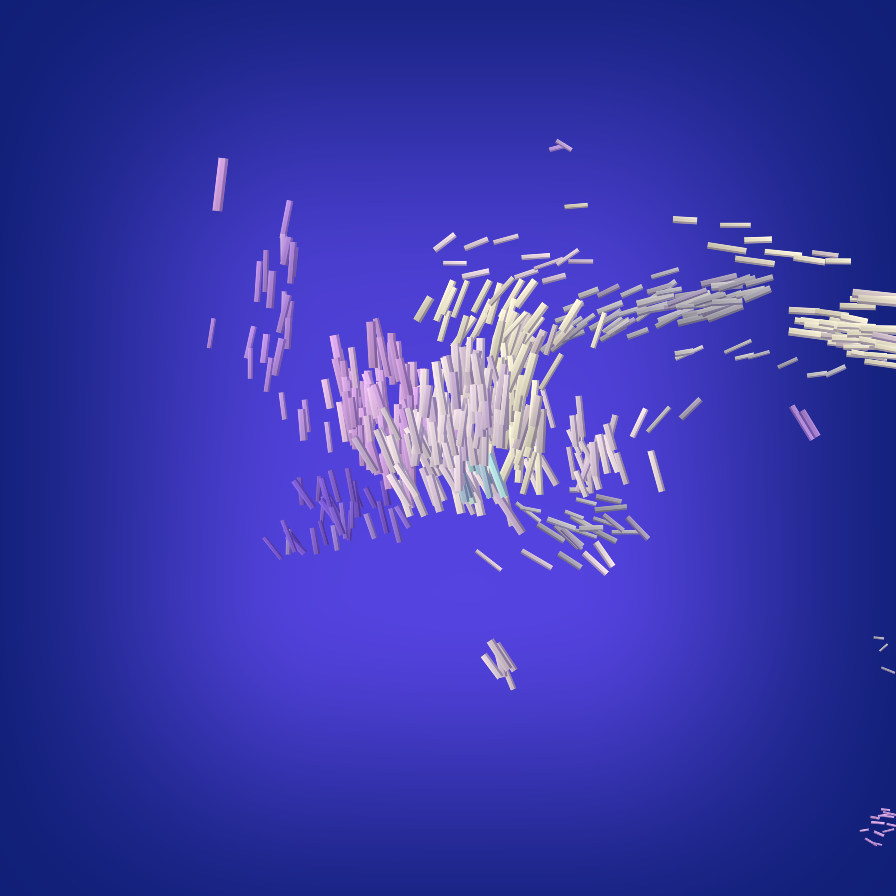
Give the GLSL for this background, as a WebGL 2 fragment shader.

```glsl
#version 300 es
precision highp float;
// A swirling drift of pale bevelled rods over a vignetted indigo field.

uniform vec2 u_resolution;
out vec4 fragColor;

const vec3 NAVY = vec3(0.06, 0.12, 0.46);
const vec3 INDIGO = vec3(0.27, 0.235, 0.78);
const vec3 VIOLET_GLOW = vec3(0.335, 0.265, 0.88);
const vec3 CREAM = vec3(0.96, 0.93, 0.83);
const vec3 PEARL = vec3(0.94, 0.87, 0.91);
const vec3 PINK = vec3(0.87, 0.67, 0.93);
const vec3 LILAC = vec3(0.74, 0.57, 0.92);
const vec3 PURPLE = vec3(0.50, 0.36, 0.86);
const vec3 SAGE = vec3(0.73, 0.72, 0.76);
const vec3 MINT = vec3(0.72, 0.90, 0.90);

// Four random values from a pair of numbers
vec4 hash42(vec2 p) {
    vec4 q = fract(p.xyxy * vec4(0.1031, 0.1030, 0.0973, 0.1099));
    q += dot(q, q.wzxy + 33.33);
    return fract((q.xxyz + q.yzzw) * q.zywx);
}

float boxDistance(vec2 p, vec2 halfSize) {
    vec2 d = abs(p) - halfSize;
    return length(max(d, 0.0)) + min(max(d.x, d.y), 0.0);
}

float segmentDistance(vec2 p, vec2 a, vec2 b) {
    vec2 ab = b - a;
    return length(p - a - ab * clamp(dot(p - a, ab) / (dot(ab, ab) + 1e-6), 0.0, 1.0));
}

// Indigo field, darker towards the edges
vec3 background(vec2 p) {
    vec2 edge = min(p, 1.0 - p);
    float vignette = smoothstep(-0.08, 0.36, edge.x) * smoothstep(-0.12, 0.34, edge.y);
    vec2 away = p - vec2(0.52, 0.32);
    vec3 light = mix(INDIGO, VIOLET_GLOW, exp(-6.0 * dot(away, away)));
    return mix(NAVY, light, vignette);
}

// One rod: lit face, shaded side facet and a bright rim
void drawRod(inout vec3 color, vec2 p, float angle, vec2 halfSize, vec3 tint, float aa) {
    float c = cos(angle), s = sin(angle);
    vec2 q = vec2(c * p.x + s * p.y, c * p.y - s * p.x);
    float across = q.y / halfSize.y;
    float facet = smoothstep(-0.55, -0.25, across);
    vec3 shade = tint * mix(vec3(0.70, 0.68, 0.82), vec3(1.0), facet);
    shade += 0.06 * smoothstep(0.3, 0.8, across);
    shade *= 0.95 + 0.05 * q.x / halfSize.x;
    float cover = 1.0 - smoothstep(-0.5 * aa, 0.5 * aa, boxDistance(q, halfSize));
    color = mix(color, shade, cover);
}

// Rods scattered within a radius of the segment a-b
void drawDrift(inout vec3 color, vec2 p, vec2 a, vec2 b, float radius, int count,
               float size, float degrees, float jitter, vec3 tint, float seed) {
    if (segmentDistance(p, a, b) > radius + size) return;
    for (int i = 0; i < count; i++) {
        vec4 h = hash42(vec2(float(i) + 1.7, seed * 17.3));
        vec4 k = hash42(vec2(float(i) + 61.1, seed * 29.9));
        float turn = 6.28318 * h.y;
        vec2 spot = mix(a, b, (float(i) + h.x) / float(count));
        spot += radius * pow(h.z, 0.6) * vec2(cos(turn), sin(turn));
        float angle = radians(degrees + jitter * (2.0 * h.w - 1.0));
        vec2 halfSize = size * vec2(mix(0.32, 0.54, k.x), mix(0.065, 0.105, k.y));
        vec3 hue = mix(tint, k.z > 0.5 ? CREAM : LILAC, 0.35 * k.w * k.w);
        drawRod(color, p - spot, angle, halfSize, hue * mix(0.88, 1.04, k.z), 1.0 / min(u_resolution.x, u_resolution.y));
    }
}

void main() {
    vec2 p = gl_FragCoord.xy / u_resolution;
    vec3 color = background(p);

    // Loose strays
    drawDrift(color, p, vec2(0.246, 0.794), vec2(0.246, 0.794), 0.0, 1, 0.056, 84.0, 1.0, PINK, 1.0);
    drawDrift(color, p, vec2(0.236, 0.628), vec2(0.236, 0.628), 0.0, 1, 0.032, 82.0, 1.0, LILAC, 2.0);
    drawDrift(color, p, vec2(0.643, 0.770), vec2(0.643, 0.770), 0.0, 1, 0.034, 5.0, 1.0, CREAM, 3.0);
    drawDrift(color, p, vec2(0.622, 0.835), vec2(0.630, 0.838), 0.0, 2, 0.026, 0.0, 35.0, LILAC, 4.0);
    drawDrift(color, p, vec2(0.865, 0.532), vec2(0.935, 0.523), 0.0, 2, 0.048, -58.0, 3.0, LILAC, 5.0);
    drawDrift(color, p, vec2(0.730, 0.530), vec2(0.790, 0.550), 0.0, 2, 0.038, 45.0, 5.0, SAGE, 6.0);
    drawDrift(color, p, vec2(0.517, 0.370), vec2(0.710, 0.380), 0.010, 4, 0.036, -45.0, 15.0, PEARL, 7.0);
    drawDrift(color, p, vec2(0.556, 0.250), vec2(0.556, 0.270), 0.010, 5, 0.046, 108.0, 22.0, PEARL, 8.0);
    drawDrift(color, p, vec2(0.970, 0.065), vec2(1.000, 0.095), 0.014, 12, 0.015, -10.0, 25.0, PINK, 9.0);
    drawDrift(color, p, vec2(0.980, 0.300), vec2(0.995, 0.245), 0.008, 3, 0.016, 10.0, 40.0, SAGE, 10.0);

    // Strand on the left and the shaded rods below it
    drawDrift(color, p, vec2(0.322, 0.745), vec2(0.293, 0.575), 0.024, 17, 0.044, 84.0, 8.0, LILAC, 11.0);
    drawDrift(color, p, vec2(0.310, 0.560), vec2(0.370, 0.510), 0.010, 4, 0.044, 98.0, 4.0, LILAC, 12.0);
    drawDrift(color, p, vec2(0.310, 0.420), vec2(0.440, 0.440), 0.040, 32, 0.038, 110.0, 25.0, PURPLE, 13.0);

    // Arc sweeping to the right edge
    drawDrift(color, p, vec2(0.625, 0.632), vec2(0.742, 0.668), 0.030, 26, 0.036, 28.0, 12.0, SAGE, 14.0);
    drawDrift(color, p, vec2(0.729, 0.658), vec2(0.846, 0.674), 0.022, 28, 0.044, 13.0, 10.0, SAGE, 15.0);
    drawDrift(color, p, vec2(0.730, 0.625), vec2(0.940, 0.577), 0.020, 9, 0.032, 18.0, 12.0, SAGE, 16.0);
    drawDrift(color, p, vec2(0.768, 0.730), vec2(0.940, 0.718), 0.026, 9, 0.042, -3.0, 6.0, CREAM, 17.0);
    drawDrift(color, p, vec2(0.905, 0.640), vec2(1.000, 0.610), 0.022, 34, 0.044, -6.0, 7.0, CREAM, 18.0);
    drawDrift(color, p, vec2(0.960, 0.662), vec2(0.990, 0.662), 0.010, 6, 0.050, -3.0, 4.0, CREAM, 19.0);

    // Outer rods around the core
    drawDrift(color, p, vec2(0.500, 0.715), vec2(0.650, 0.700), 0.026, 11, 0.034, 18.0, 20.0, PEARL, 20.0);
    drawDrift(color, p, vec2(0.592, 0.408), vec2(0.690, 0.427), 0.045, 22, 0.034, -22.0, 32.0, SAGE, 21.0);
    drawDrift(color, p, vec2(0.612, 0.512), vec2(0.703, 0.490), 0.045, 28, 0.044, 92.0, 30.0, PEARL, 22.0);
    drawDrift(color, p, vec2(0.510, 0.650), vec2(0.632, 0.625), 0.045, 34, 0.046, 61.0, 14.0, CREAM, 23.0);

    // Dense core, pink on the left and cream on the right
    drawDrift(color, p, vec2(0.405, 0.585), vec2(0.465, 0.495), 0.054, 85, 0.052, 98.0, 11.0, PINK, 24.0);
    drawDrift(color, p, vec2(0.435, 0.490), vec2(0.565, 0.450), 0.045, 44, 0.050, 113.0, 12.0, PEARL, 25.0);
    drawDrift(color, p, vec2(0.573, 0.490), vec2(0.579, 0.600), 0.040, 40, 0.052, 82.0, 16.0, CREAM, 26.0);
    drawDrift(color, p, vec2(0.525, 0.485), vec2(0.535, 0.460), 0.022, 9, 0.050, 108.0, 8.0, MINT, 27.0);
    drawDrift(color, p, vec2(0.490, 0.515), vec2(0.540, 0.565), 0.046, 80, 0.054, 92.0, 14.0, PEARL, 28.0);

    fragColor = vec4(color, 1.0);
}
```
